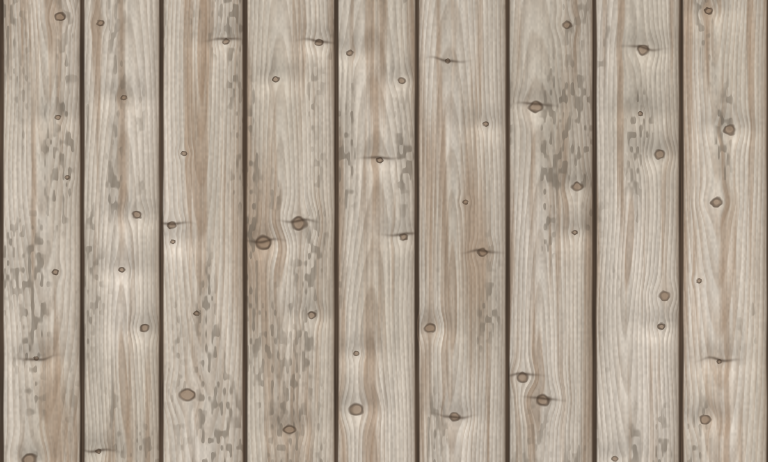
Write a Shadertoy shader that draws this texture.

```glsl
// Weathered wall of nine vertical softwood planks with grain, knots and dark seams.
#define PLANKS 9
#define KNOTS 6
#define SEAM_HALF 0.0042
#define RING_STEP 0.0085
#define RING_TAPER 0.075
#define WEAR 0.30
#define PALE vec3(0.84, 0.80, 0.75)
#define MID vec3(0.75, 0.71, 0.65)
#define BROWN vec3(0.58, 0.48, 0.39)
#define GREY vec3(0.46, 0.42, 0.37)
#define DARK vec3(0.25, 0.20, 0.16)

// Seam positions as fractions of the canvas width
const float seams[10] = float[10](0.002, 0.107, 0.210, 0.319, 0.438,
                                  0.543, 0.661, 0.774, 0.887, 1.001);

float hash(vec2 p) {
    vec3 q = fract(vec3(p.xyx) * 0.1031);
    q += dot(q, q.yzx + 33.33);
    return fract((q.x + q.y) * q.z);
}

float noise(vec2 p) {
    vec2 i = floor(p), f = fract(p);
    f = f * f * (3.0 - 2.0 * f);
    return mix(mix(hash(i), hash(i + vec2(1, 0)), f.x),
               mix(hash(i + vec2(0, 1)), hash(i + vec2(1, 1)), f.x), f.y);
}

float fbm(vec2 p) {
    float sum = 0.0, amp = 0.5;
    for (int i = 0; i < 4; i++) {
        sum += amp * noise(p);
        p = p * 2.03 + 17.3;
        amp *= 0.5;
    }
    return sum;
}

// Growth rings of a tapering trunk cut lengthwise: x = late wood, y = heart wood
vec2 rings(vec2 q, float id) {
    float heartY = mix(-0.15, 1.15, hash(vec2(id, 3.7)));
    float heartX = 0.07 * (hash(vec2(id, 8.1)) - 0.5);
    q.x += 0.016 * (noise(vec2(id * 9.0, q.y * 3.5)) - 0.5) - heartX;
    float r = length(vec2(q.x, RING_TAPER * (q.y - heartY)));
    r += 0.006 * (fbm(vec2(q.x * 25.0 + id * 7.0, q.y * 4.0)) - 0.5);
    float phase = fract(r / RING_STEP);
    float late = smoothstep(0.1, 0.8, phase) * (1.0 - smoothstep(0.8, 1.0, phase));
    return vec2(late, 1.0 - smoothstep(0.007, 0.011, r));
}

void mainImage(out vec4 fragColor, in vec2 fragCoord) {
    vec2 p = fragCoord / iResolution.y;
    float aspect = iResolution.x / iResolution.y;
    float px = 1.0 / iResolution.y;

    // Find the plank and its local frame, in canvas heights
    int plank = 0;
    for (int i = 1; i < PLANKS; i++) if (p.x > seams[i] * aspect) plank = i;
    float id = float(plank) + 1.0;
    float left = p.x - seams[plank] * aspect;
    float right = seams[plank + 1] * aspect - p.x;
    float width = left + right;
    vec2 q = vec2(left - 0.5 * width, p.y);

    // Knots bend the grain, swell the surface and leave dark rimmed eyes
    vec2 grain = q;
    float relief = 0.0, eye = 0.0, rim = 0.0, crack = 0.0;
    for (int k = 0; k < KNOTS; k++) {
        vec2 seed = vec2(id * 5.3, float(k) * 3.1 + 1.0);
        float size = mix(0.005, 0.019, pow(hash(seed + 2.2), 2.0));
        vec2 at = vec2((hash(seed) - 0.5) * width * 0.75,
                       (float(k) + hash(seed + 6.4)) / float(KNOTS));
        vec2 d = q - at;
        float swell = exp(-dot(d, d) / (size * size * 6.0));
        grain.x -= d.x * swell * 0.75;
        float wobble = 0.35 * (noise(d / size * 1.6 + seed) - 0.5);
        float r = length(d * vec2(1.0, 1.2)) / size + wobble;
        float aa = px / size;
        eye = max(eye, 1.0 - smoothstep(0.75 - aa, 0.95 + aa, r));
        float arc = 0.5 + 0.5 * noise(d / size + seed * 3.0);
        rim = max(rim, arc * (1.0 - smoothstep(0.0, 0.22 + aa, abs(r - 0.85))));
        // Raised bump: shaded above, lit below
        float rise = (d.y + 0.012 * (noise(vec2(q.x * 30.0, id)) - 0.5)) / 0.03;
        float reach = exp(-d.x * d.x / 0.004) * step(0.35, hash(seed + 9.9));
        relief -= rise * exp(-rise * rise) * reach;
        float split = exp(-pow(rise * 9.0 - 1.0, 2.0)) * exp(-d.x * d.x / 0.001);
        crack = max(crack, split * step(0.65, hash(seed + 4.8)));
    }

    // Base tone with broad bleaching and fine vertical fibres
    vec2 ring = rings(grain, id);
    float broad = fbm(vec2(q.x * 9.0 + id * 13.0, q.y * 2.5));
    float fibre = noise(vec2(grain.x * 190.0 + id * 31.0, q.y * 7.0));
    float streak = fbm(vec2(grain.x * 55.0 + id * 19.0, q.y * 2.0));
    float grit = noise(p * vec2(260.0, 150.0));
    vec3 col = mix(MID, PALE, clamp(0.45 + 1.5 * (broad - 0.46), 0.0, 1.0));
    vec3 stain = mix(BROWN, GREY, hash(vec2(id, 21.0)) * 0.8);
    col = mix(col, stain, ring.x * (0.16 + 0.22 * streak));
    col = mix(col, BROWN, 0.35 * ring.y);
    col = mix(col, BROWN, 0.55 * smoothstep(0.45, 0.75, streak));
    col *= 1.0 + 0.11 * (fibre - 0.5) + 0.07 * (grit - 0.5);
    col *= 0.97 + 0.06 * hash(vec2(id, 14.0));

    // Grey weathering gathers in patches of short dark flecks
    float patches = smoothstep(0.48, 0.68, fbm(vec2(q.x * 16.0 + id * 4.0, q.y * 3.0 + id)));
    float flecks = smoothstep(0.5, 0.8, noise(vec2(q.x * 150.0, q.y * 65.0 + id * 11.0)));
    col = mix(col, GREY, patches * (WEAR * 0.5 + WEAR * 1.6 * flecks));

    // Relief, knots and splits
    col *= 1.0 + 0.20 * clamp(relief, -1.0, 0.7);
    col = mix(col, BROWN * 0.95, 0.65 * eye);
    col = mix(col, DARK, 0.65 * rim);
    col = mix(col, DARK, 0.55 * crack);

    // Rounded plank edges and dark seams
    col *= 1.0 - 0.30 * exp(-right / 0.009) - 0.12 * exp(-left / 0.006);
    col = mix(col, BROWN, 0.5 * exp(-right / 0.010));
    float seamWidth = SEAM_HALF * (0.8 + 0.4 * noise(vec2(id, p.y * 9.0)));
    float seam = 1.0 - smoothstep(seamWidth - px, seamWidth + 1.5 * px, min(abs(left), right));
    col = mix(col, DARK * (0.85 + 0.4 * fibre), 0.9 * seam);
    fragColor = vec4(clamp(col, 0.0, 1.0), 1.0);
}
```
